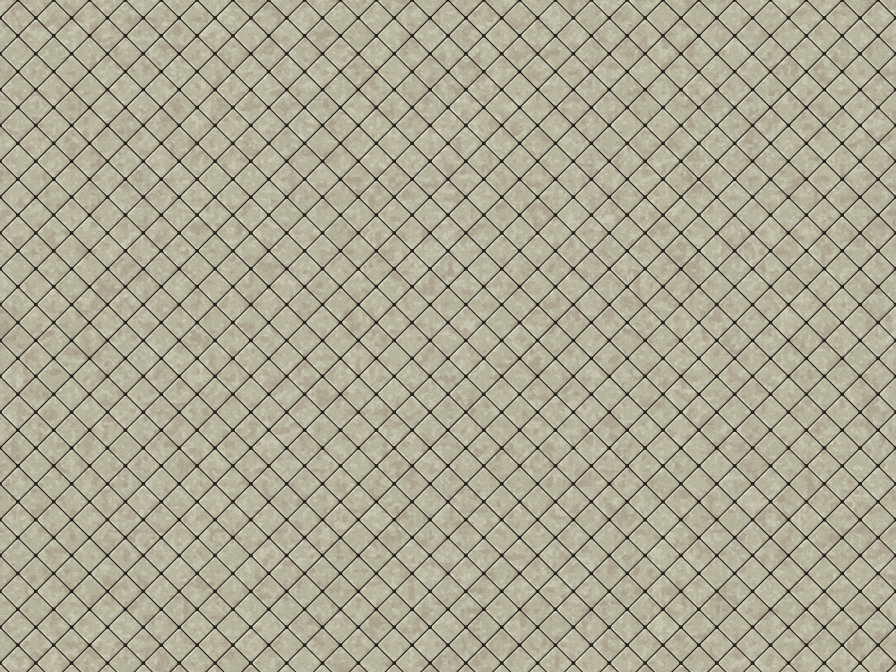
This pattern is drawn by a Shadertoy shader. Its source:

```glsl
#define TILES_ACROSS 25.0
#define JOINT_WIDTH 0.045
#define CORNER_RADIUS 0.09
#define BEVEL_WIDTH 0.10
#define MOTTLE_SCALE 9.0
#define TILE_VARIATION 0.022
#define STONE vec3(0.715, 0.705, 0.615)
#define STONE_LIGHT vec3(0.765, 0.765, 0.685)
#define STONE_BROWN vec3(0.665, 0.625, 0.55)
#define JOINT_COLOR vec3(0.14, 0.13, 0.11)

float hash(vec2 p) {
    return fract(sin(dot(p, vec2(127.1, 311.7))) * 43758.5453);
}

float valueNoise(vec2 p) {
    vec2 cell = floor(p);
    vec2 f = fract(p);
    f = f * f * (3.0 - 2.0 * f);
    float low = mix(hash(cell), hash(cell + vec2(1.0, 0.0)), f.x);
    float high = mix(hash(cell + vec2(0.0, 1.0)), hash(cell + vec2(1.0)), f.x);
    return mix(low, high, f.y);
}

float fbm(vec2 p) {
    float sum = 0.0;
    float weight = 0.55;
    for (int i = 0; i < 3; i++) {
        sum += weight * valueNoise(p);
        p = p * 2.03 + 17.3;
        weight *= 0.5;
    }
    return sum;
}

float roundedBox(vec2 p, float halfSize, float radius) {
    vec2 q = abs(p) - halfSize + radius;
    return length(max(q, 0.0)) + min(max(q.x, q.y), 0.0) - radius;
}

// Mottled stone with brown stains and a slight tone shift per tile
vec3 stoneColor(vec2 p, vec2 tile) {
    float mottle = fbm(p * MOTTLE_SCALE + 7.0 * hash(tile));
    float stain = fbm(p * MOTTLE_SCALE * 0.6 + 41.0);
    vec3 color = mix(STONE, STONE_LIGHT, smoothstep(0.46, 0.72, mottle));
    color = mix(color, STONE_BROWN, 0.8 * smoothstep(0.50, 0.72, stain));
    color += 0.05 * (valueNoise(p * MOTTLE_SCALE * 2.6) - 0.5);
    return color + TILE_VARIATION * (hash(tile + 5.7) - 0.5);
}

void mainImage(out vec4 fragColor, in vec2 fragCoord) {
    // Square grid turned by 45 degrees, anchored at the upper left
    vec2 p = (fragCoord - vec2(0.0, iResolution.y)) / iResolution.x * TILES_ACROSS;
    vec2 grid = vec2(p.x + p.y, p.x - p.y) + 0.5;
    vec2 tile = floor(grid);
    vec2 local = fract(grid) - 0.5;
    float pixel = TILES_ACROSS * sqrt(2.0) / iResolution.x;

    vec3 color = stoneColor(p, tile);

    // Bevel: lit along the left edges, shaded along the lower right
    float lineWidth = max(JOINT_WIDTH, pixel);
    float edge = roundedBox(local, 0.5 - 0.5 * lineWidth, CORNER_RADIUS);
    float rim = smoothstep(-BEVEL_WIDTH, -0.2 * BEVEL_WIDTH, edge);
    vec2 nearLow = smoothstep(vec2(0.30), vec2(0.46), -local);
    float nearLowerRight = smoothstep(0.30, 0.46, local.y);
    float lit = max(nearLow.y, 0.7 * nearLow.x);
    color += rim * (0.09 * lit - 0.05 * nearLowerRight);

    // Thin joints fade by coverage when narrower than a pixel
    float ink = clamp(edge / pixel + 0.5, 0.0, 1.0) * JOINT_WIDTH / lineWidth;
    fragColor = vec4(mix(color, JOINT_COLOR, ink), 1.0);
}
```
